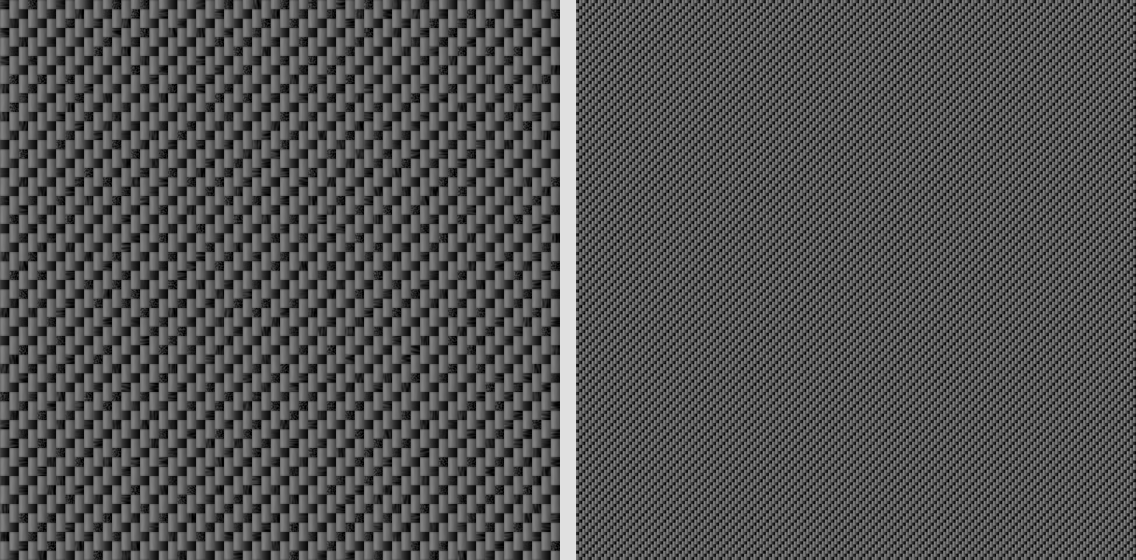
Left: one tile. Right: repeated 3 by 3.
A WebGL 1 fragment shader for this texture:

```glsl
precision highp float;

uniform vec2 u_resolution;

const float THREADS = 60.0;      // columns and rows across the tile
const float TWILL = 3.0;         // rows per repeat: two over, one under

float hash(vec2 p) {
  vec3 q = fract(vec3(p.xyx) * 0.1031);
  q += dot(q, q.yzx + 33.33);
  return fract((q.x + q.y) * q.z);
}

float latticeDot(vec2 corner, vec2 offset, vec2 period) {
  float angle = 6.28318 * hash(mod(corner, period));
  return dot(vec2(cos(angle), sin(angle)), offset);
}

// Gradient noise that wraps after a whole number of lattice cells
float gradientNoise(vec2 p, vec2 period) {
  vec2 i = floor(p);
  vec2 f = p - i;
  vec2 w = f * f * f * (f * (f * 6.0 - 15.0) + 10.0);
  vec2 e = vec2(1.0, 0.0);
  float low = mix(latticeDot(i, f, period),
                  latticeDot(i + e, f - e, period), w.x);
  float high = mix(latticeDot(i + e.yx, f - e.yx, period),
                   latticeDot(i + e.xx, f - e.xx, period), w.x);
  return mix(low, high, w.y);
}

float fibres(vec2 p, vec2 density) {
  return gradientNoise(p * density, density * THREADS);
}

// Raised thread: lit on the left, falling into shade on the right
float raisedThread(float across, float fromEnd, vec2 p) {
  float shade = mix(0.50, 0.27, clamp((across - 0.3) / 0.7, 0.0, 1.0));
  shade -= 0.06 * (1.0 - smoothstep(0.0, 0.2, across));
  shade *= mix(0.86, 1.0, smoothstep(0.0, 0.25, fromEnd));
  return shade + 0.025 * fibres(p, vec2(4.0, 1.0));
}

// Sunken thread: dark gradient, with a different grain in each cell
float sunkenThread(float across, vec2 cell, vec2 p) {
  float shade = mix(0.28, 0.02, pow(across, 0.8));
  float kind = hash(cell + 17.0);
  float streaks = fibres(p, vec2(1.0, 4.0));
  float ribs = fibres(p, vec2(4.0, 1.0));
  float specks = fibres(p, vec2(5.0));
  float grain = mix(streaks, specks, smoothstep(0.25, 0.45, kind));
  grain = mix(grain, ribs, smoothstep(0.65, 0.8, kind));
  float wear = smoothstep(0.15, 0.7, hash(cell + 5.0));
  shade *= mix(1.1, 0.85, hash(cell + 41.0));
  return max(shade + 0.19 * wear * grain, 0.0);
}

// One column of the weave, stepping up a row for each column to the right
float weaveColumn(float column, vec2 p, float blur) {
  float across = clamp(p.x - column, 0.0, 1.0);
  float fromGap = mod(p.y - column + 2.0, TWILL) - 0.5 * TWILL;
  vec2 cell = mod(vec2(column, floor(p.y - fromGap)), THREADS);
  float fromEnd = abs(fromGap) - 0.5;
  float raised = raisedThread(across, fromEnd, p);
  float sunken = sunkenThread(across, cell, p);
  return mix(sunken, raised, smoothstep(-blur, blur, fromEnd));
}

void main() {
  vec2 p = gl_FragCoord.xy / u_resolution * THREADS;
  float pixel = THREADS / min(u_resolution.x, u_resolution.y);
  float blur = clamp(0.6 * pixel, 0.04, 0.4);

  // Blend the two columns that meet at the nearest seam
  float seam = floor(p.x + 0.5);
  float leftColumn = weaveColumn(seam - 1.0, p, blur);
  float rightColumn = weaveColumn(seam, p, blur);
  float grey = mix(leftColumn, rightColumn, smoothstep(-blur, blur, p.x - seam));

  gl_FragColor = vec4(vec3(grey), 1.0);
}
```
